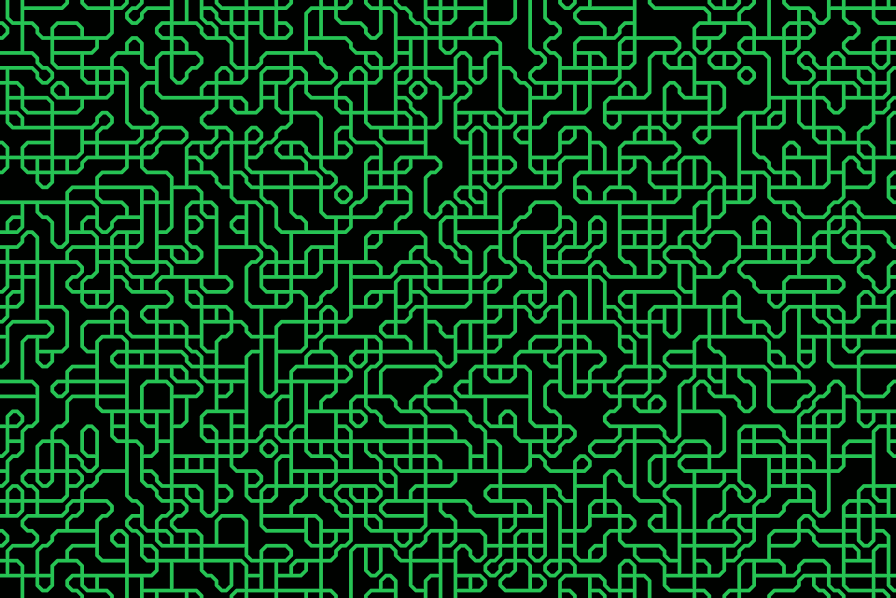
Give the GLSL for this pattern, as a WebGL 1 fragment shader.

```glsl
precision highp float;
// Circuit-like maze of green traces on black: a grid of faces gets random tints,
// and a trace runs wherever two neighbouring faces differ, so no trace dead-ends.
// Each tile sits on a grid node and joins its arms as bend, line, tee or cross.

uniform vec2 u_resolution;

#define COLUMNS 60.0      // tiles across the canvas
#define TINTS 3.0         // face tints; more tints give more traces
#define TRACE_WIDTH 0.25  // in tiles
#define BEND_CUT 0.35     // how far a bend is chamfered, in tiles
#define PAIR_SHARE 0.45   // four-armed nodes drawn as two bends
#define SEED 17.0
#define TRACE_COLOR vec3(0.15, 0.77, 0.33)
#define GROUND_COLOR vec3(0.0, 0.008, 0.0)

float hash(vec2 p) {
  return fract(sin(dot(p + SEED, vec2(127.1, 311.7))) * 43758.5453);
}

float faceTint(vec2 face) {
  return floor(hash(face) * TINTS);
}

float segmentDistance(vec2 p, vec2 a, vec2 b) {
  vec2 ab = b - a;
  return length(p - a - ab * clamp(dot(p - a, ab) / dot(ab, ab), 0.0, 1.0));
}

// Arm from the node centre to the tile edge; far away when switched off
float armDistance(vec2 p, vec2 direction, bool on) {
  return on ? segmentDistance(p, vec2(0.0), 0.5 * direction) : 1.0;
}

// Chamfered bend joining the +x and +y arms, folded along its diagonal
float bendDistance(vec2 p) {
  p = vec2(max(p.x, p.y), min(p.x, p.y));
  vec2 knee = vec2(BEND_CUT, 0.0);
  return min(segmentDistance(p, knee, vec2(0.5, 0.0)),
             segmentDistance(p, knee, vec2(0.5 * BEND_CUT)));
}

float traceDistance(vec2 tile, vec2 p) {
  // Tints of the four faces that meet at this node
  float bl = faceTint(tile);
  float br = faceTint(tile + vec2(1.0, 0.0));
  float tl = faceTint(tile + vec2(0.0, 1.0));
  float tr = faceTint(tile + vec2(1.0, 1.0));
  bool right = br != tr;
  bool left = bl != tl;
  bool up = tl != tr;
  bool down = bl != br;

  // Two perpendicular arms form a bend
  if (right != left && up != down) {
    return bendDistance(p * vec2(right ? 1.0 : -1.0, up ? 1.0 : -1.0));
  }

  // Some full nodes split into two opposite bends
  if (right && left && up && down && hash(tile + 91.3) < PAIR_SHARE) {
    p.x *= hash(tile + 43.7) < 0.5 ? 1.0 : -1.0;
    return min(bendDistance(p), bendDistance(-p));
  }

  // Lines, tees and crosses
  float horizontal = min(armDistance(p, vec2(1.0, 0.0), right),
                         armDistance(p, vec2(-1.0, 0.0), left));
  float vertical = min(armDistance(p, vec2(0.0, 1.0), up),
                       armDistance(p, vec2(0.0, -1.0), down));
  return min(horizontal, vertical);
}

void main() {
  float pixel = COLUMNS / u_resolution.x;
  vec2 grid = gl_FragCoord.xy * pixel;
  vec2 tile = floor(grid);
  float d = traceDistance(tile, grid - tile - 0.5);

  // Coverage over one pixel smooths the edge
  float coverage = clamp(0.5 + (0.5 * TRACE_WIDTH - d) / pixel, 0.0, 1.0);
  gl_FragColor = vec4(mix(GROUND_COLOR, TRACE_COLOR, coverage), 1.0);
}
```
